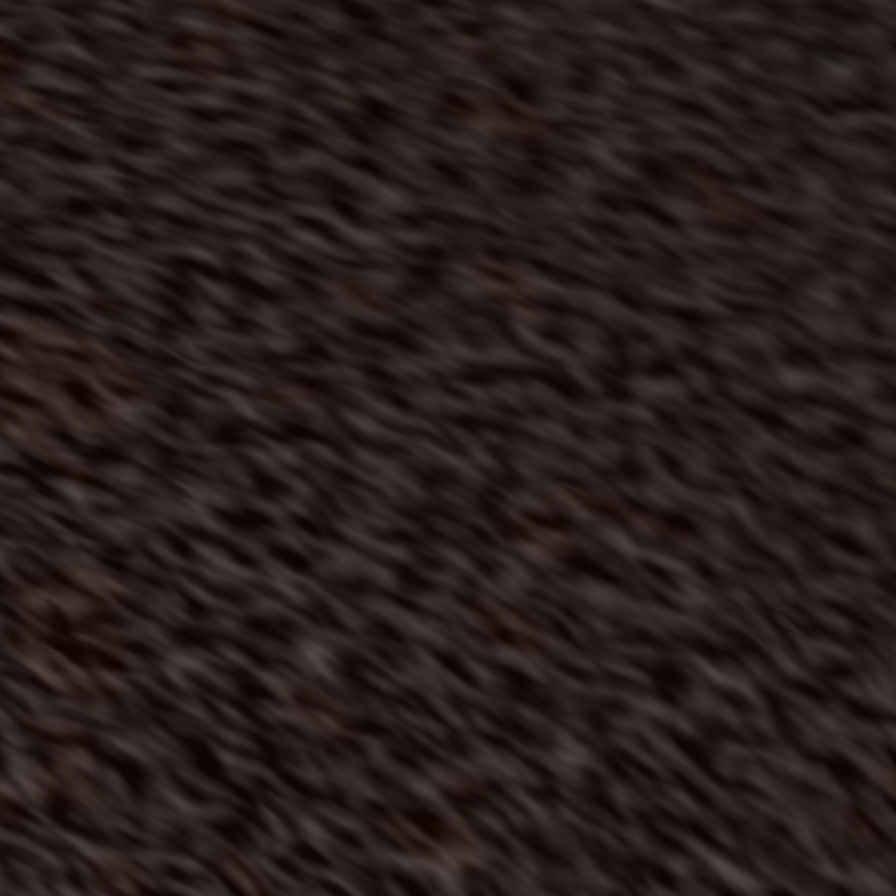
This texture is drawn by a WebGL 2 fragment shader. Its source:

```glsl
#version 300 es
precision highp float;
// Short dark brown fur: soft slanted strands with dark gaps and a few pale hairs.

#define STRAND_FREQ vec2(15.0, 43.0)  // cells along and across the strands
#define BASE_LEVEL 0.152
#define CONTRAST 0.150
#define DARK_FLOOR 0.055
#define WARP_AMOUNT 0.010
#define GLINT_LEVEL 0.075
#define TINT_AMOUNT 0.016

uniform vec2 u_resolution;
out vec4 fragColor;

float hash(ivec2 cell, int seed) {
    uint h = uint(cell.x) * 1597334677u ^ uint(cell.y) * 3812015801u ^ uint(seed) * 668265263u;
    h = (h ^ (h >> 15)) * 2246822519u;
    h = (h ^ (h >> 13)) * 3266489917u;
    h ^= h >> 16;
    return float(h >> 8) / 16777216.0;
}

// Contribution of one lattice corner with a random unit gradient
float corner(ivec2 cell, vec2 offset, int seed) {
    float angle = 6.28319 * hash(cell, seed);
    return dot(vec2(cos(angle), sin(angle)), offset);
}

// Gradient noise, roughly -0.7 to 0.7
float noise(vec2 p, int seed) {
    ivec2 c = ivec2(floor(p));
    vec2 f = fract(p);
    vec2 s = f * f * f * (f * (f * 6.0 - 15.0) + 10.0);
    float low = mix(corner(c, f, seed),
                    corner(c + ivec2(1, 0), f - vec2(1, 0), seed), s.x);
    float high = mix(corner(c + ivec2(0, 1), f - vec2(0, 1), seed),
                     corner(c + ivec2(1, 1), f - vec2(1, 1), seed), s.x);
    return mix(low, high, s.y);
}

// Coordinates along and across the strands; the slope steepens downwards
vec2 strandSpace(vec2 p) {
    float across = p.y + 0.15 * p.y * p.y + 0.56 * p.x - 0.2 * p.x * p.y;
    across += WARP_AMOUNT * (noise(p * 7.0, 1) + 0.7 * noise(p * 15.0, 2));
    return vec2(p.x - 0.45 * p.y, across);
}

// Noise stretched along the strands, sheared by a small tilt
float strands(vec2 q, float scale, float tilt, int seed) {
    return noise(vec2(q.x, q.y + tilt * q.x) * STRAND_FREQ * scale + 3.7 * float(seed), seed);
}

void main() {
    vec2 p = gl_FragCoord.xy / u_resolution.y;
    vec2 q = strandSpace(p);

    // Overlapping layers of strands
    float fur = strands(q, 1.0, 0.0, 3)
              + 0.75 * strands(q, 1.35, 0.13, 4)
              + 0.50 * strands(q, 0.85, -0.16, 5)
              + 0.28 * strands(q, 2.3, 0.05, 6);

    // Strands stand out more towards the lower left
    float depth = mix(1.15, 0.72, smoothstep(0.2, 1.6, p.x * 0.7 + p.y));
    float patches = noise(p * 4.0, 7) + 0.5 * noise(p * 9.0, 8);
    float level = BASE_LEVEL + CONTRAST * depth * fur + 0.016 * patches;

    // Sparse pale hairs
    float glint = smoothstep(0.32, 0.62, strands(q, 1.2, 0.08, 9));
    level += GLINT_LEVEL * glint * smoothstep(0.0, 0.4, noise(p * 8.0, 10));

    // Soft lower limit keeps the gaps from going fully black
    float above = level - DARK_FLOOR;
    level = DARK_FLOOR + 0.5 * (above + sqrt(above * above + 0.0006));

    // Brown base, drifting between reddish and cool patches
    float warmth = noise(p * 6.0, 11) + 0.6 * noise(q * STRAND_FREQ * 0.4, 12);
    warmth += 0.25 * (1.0 - smoothstep(0.0, 0.9, p.x + p.y));
    vec3 color = level - vec3(0.0, 0.040, 0.048);
    color += TINT_AMOUNT * warmth * vec3(1.0, -0.3, -0.7);
    fragColor = vec4(clamp(color, 0.0, 1.0), 1.0);
}
```
